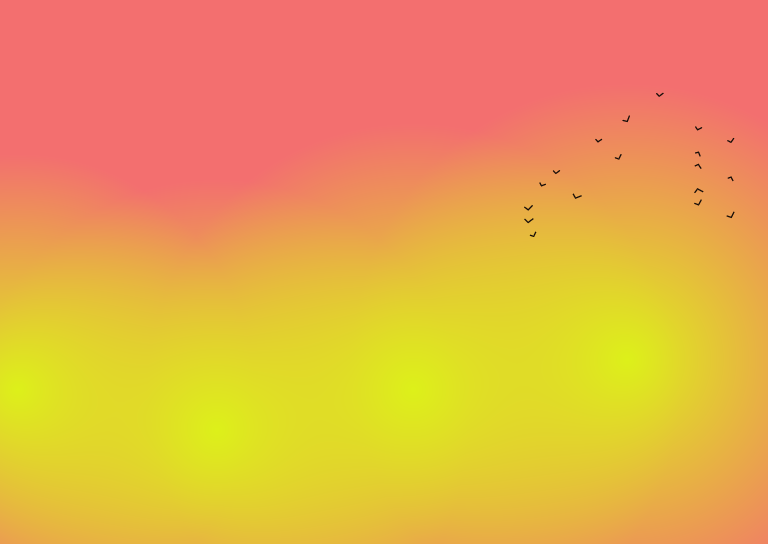
This background is drawn by a WebGL 1 fragment shader. Its source:

```glsl
precision highp float;

uniform vec2 u_resolution;

const vec3 SKY_PINK = vec3(0.952, 0.436, 0.436);
const vec3 SUN_YELLOW = vec3(0.866, 0.942, 0.100);
const vec3 BIRD_INK = vec3(0.09, 0.05, 0.03);

// Glows: centre x, centre y, radius, in canvas heights
const vec3 GLOW_EDGE = vec3(0.033, 0.284, 0.433);
const vec3 GLOW_LOW = vec3(0.399, 0.210, 0.460);
const vec3 GLOW_MIDDLE = vec3(0.760, 0.284, 0.489);
const vec3 GLOW_HIGH = vec3(1.153, 0.339, 0.507);

// Flocks: a rising trail and a falling column
const float TRAIL_COUNT = 10.0;
const float COLUMN_COUNT = 8.0;
const vec2 TRAIL_START = vec2(0.980, 0.568);
const vec2 TRAIL_SPAN = vec2(0.232, 0.258);
const float TRAIL_SAG = 0.20;
const float TRAIL_SWAY = 0.060;
const vec2 COLUMN_START = vec2(1.303, 0.764);
const float COLUMN_DROP = 0.1605;
const float COLUMN_SWAY = 0.040;

const vec2 WING = vec2(0.0078, 0.0068);
const float WING_STROKE = 0.0012;
const float MAX_TILT = 0.55;
const float TAU = 6.2831853;

float hash(float n) {
  n = fract(n * 0.1031 + 0.17);
  n *= n + 33.33;
  return fract(n * (n + n));
}

// Part of the sky still uncovered by a glow
float veil(vec2 p, vec3 glow) {
  return min(distance(p, glow.xy) / glow.z, 1.0);
}

float segmentDistance(vec2 p, vec2 tip) {
  return length(p - tip * clamp(dot(p, tip) / dot(tip, tip), 0.0, 1.0));
}

// Every third bird strays to the right
float stray(float i, float peak) {
  return cos(TAU * (i - peak) / 3.0);
}

vec2 trailPosition(float i) {
  float t = i / (TRAIL_COUNT - 1.0);
  float sway = TRAIL_SWAY * 4.0 * t * (1.0 - t) * stray(i, 0.0);
  float sag = TRAIL_SAG * t * t * (1.0 - t);
  return TRAIL_START + TRAIL_SPAN * vec2(t * t, t) + vec2(sway, -sag);
}

vec2 columnPosition(float i) {
  float t = i / (COLUMN_COUNT - 1.0);
  return COLUMN_START + vec2(COLUMN_SWAY * stray(i, 1.0), -COLUMN_DROP * t);
}

// Two strokes meeting in a tilted V; flip is -1 for lowered wings
float birdDistance(vec2 p, float seed, float flip) {
  float tilt = (hash(seed) - 0.5) * 2.0 * MAX_TILT;
  float c = cos(tilt);
  float s = sin(tilt);
  vec2 q = vec2(c * p.x + s * p.y, (c * p.y - s * p.x) * flip);
  float size = mix(0.65, 1.05, hash(seed + 31.0));
  q.y += 0.5 * WING.y * size;
  float side = q.x < 0.0 ? 0.75 : 1.0;
  return segmentDistance(vec2(abs(q.x), q.y), WING * size * side);
}

void main() {
  vec2 p = gl_FragCoord.xy / u_resolution.y;
  float pixel = 1.0 / u_resolution.y;

  // Sky with overlapping glows
  float uncovered = veil(p, GLOW_EDGE) * veil(p, GLOW_LOW)
                  * veil(p, GLOW_MIDDLE) * veil(p, GLOW_HIGH);
  vec3 color = mix(SUN_YELLOW, SKY_PINK, uncovered);

  // Birds
  float nearest = 1.0;
  for (float i = 0.0; i < TRAIL_COUNT; i++) {
    nearest = min(nearest, birdDistance(p - trailPosition(i), i, 1.0));
  }
  for (float i = 0.0; i < COLUMN_COUNT; i++) {
    float flip = abs(i - 3.5) < 2.0 ? -1.0 : 1.0;
    nearest = min(nearest, birdDistance(p - columnPosition(i), i + 50.0, flip));
  }
  float ink = clamp((WING_STROKE - nearest) / pixel + 0.5, 0.0, 1.0);

  gl_FragColor = vec4(mix(color, BIRD_INK, ink), 1.0);
}
```
